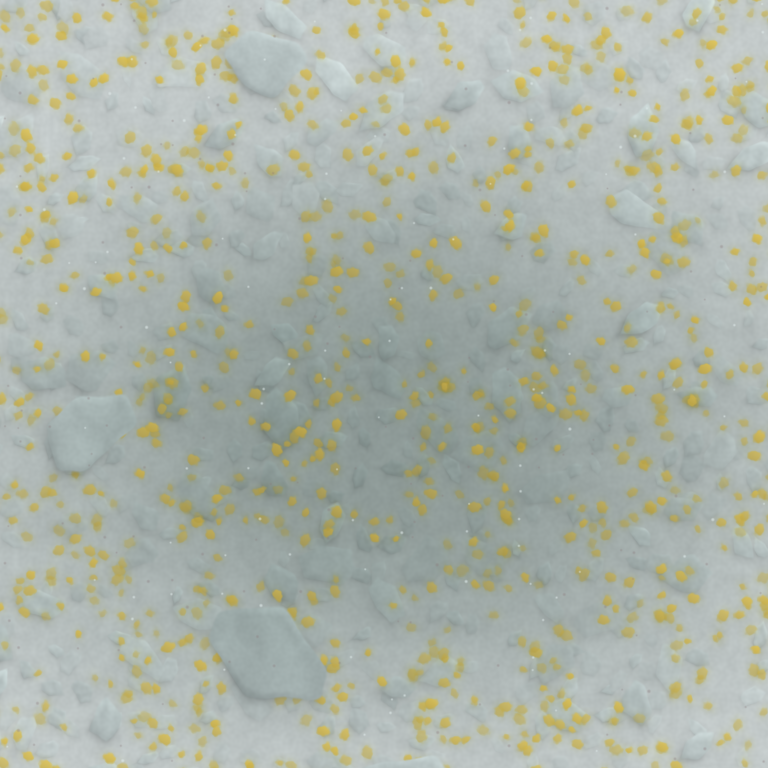
Reproduce this texture procedurally as a WebGL 1 fragment shader.

```glsl
precision highp float;
uniform vec2 u_resolution;

const vec3 LIT_GROUND = vec3(0.765, 0.792, 0.792);
const vec3 DIM_GROUND = vec3(0.560, 0.608, 0.598);
const vec3 STONE_TINT = vec3(0.965, 0.990, 0.990);
const vec3 GRAIN_COLOR = vec3(0.785, 0.690, 0.310);
const vec3 GLINT_COLOR = vec3(0.880, 0.920, 0.920);
const vec3 SPECK_COLOR = vec3(0.540, 0.470, 0.480);
const vec2 LIGHT_DIR = vec2(0.50, 0.866);
const vec2 DIM_CENTER = vec2(0.50, 0.43);
const float GRAIN_CELLS = 50.0;
const float GRAIN_DENSITY = 0.84;
const float SOFTNESS = 0.0020;
const float SHADOW_REACH = 0.006;
const float BEVEL_WIDTH = 0.011;
const float TAU = 6.2831853;

vec2 hash2(vec2 p) {
  vec3 h = fract(vec3(p.xyx) * vec3(0.1031, 0.1030, 0.0973));
  h += dot(h, h.yzx + 33.33);
  return fract((h.xx + h.yz) * h.zy);
}

float cornerSlope(vec2 cell, vec2 offset, vec2 f) {
  float angle = TAU * hash2(cell + offset + 91.0).x;
  return dot(vec2(cos(angle), sin(angle)), f - offset);
}

float gradientNoise(vec2 p) {
  vec2 cell = floor(p), f = fract(p);
  vec2 w = f * f * f * (f * (f * 6.0 - 15.0) + 10.0);
  vec2 e = vec2(1.0, 0.0);
  return mix(mix(cornerSlope(cell, e.yy, f), cornerSlope(cell, e.xy, f), w.x),
             mix(cornerSlope(cell, e.yx, f), cornerSlope(cell, e.xx, f), w.x), w.y);
}

vec2 rotate(vec2 p, float angle) {
  float c = cos(angle), s = sin(angle);
  return vec2(c * p.x - s * p.y, s * p.x + c * p.y);
}

float edgeWidth(float cells) {
  return max(SOFTNESS, 1.0 / u_resolution.y) * cells;
}

// Irregular polygon with slightly rounded corners
float stoneDistance(vec2 p, float radius, vec2 seed) {
  float d = -radius;
  for (int i = 0; i < 6; i++) {
    vec2 r = hash2(seed + float(i) * 3.7);
    float angle = (float(i) + 0.6 * r.x) * TAU / 6.0;
    float side = dot(p, vec2(cos(angle), sin(angle))) - radius * (0.65 + 0.35 * r.y);
    float blend = max(0.04 - abs(d - side), 0.0);
    d = max(d, side) + blend * blend * 6.0;
  }
  return d;
}

// Scattered stones on the ground, each half buried by a random amount
vec3 addStones(vec3 color, vec3 ground, vec2 p, float cells, float chance, float relief, float seed) {
  vec2 g = p * cells;
  float soft = edgeWidth(cells);
  float reach = min(SHADOW_REACH * cells, 0.07);
  for (int k = 0; k < 9; k++) {
    vec2 id = floor(g) + vec2(mod(float(k), 3.0), floor(float(k) / 3.0)) - 1.0;
    vec2 place = hash2(id + seed), kind = hash2(id + seed + 17.3);
    vec2 look = hash2(id + seed + 41.9);
    if (kind.x > chance) continue;
    vec2 q = g - id - 0.5 - 0.8 * (place - 0.5);
    vec2 body = rotate(q, look.x * TAU) * vec2(0.78, 1.0 + 0.45 * look.y);
    float d = stoneDistance(body, mix(0.23, 0.41, kind.y), id + seed);
    d += 0.02 * gradientNoise(q * 6.0 + id * 5.0);
    float exposed = relief * mix(0.3, 1.0, place.x);
    float facing = dot(q / (length(q) + 0.001), LIGHT_DIR);
    float shadow = exp(-max(d, 0.0) / reach) * max(0.15 - facing, 0.0);
    float facet = gradientNoise(rotate(q, look.y * TAU) * vec2(2.5, 5.0) + id * 9.0);
    float bevel = smoothstep(-min(BEVEL_WIDTH * cells, 0.14), 0.0, d) * facing;
    float shade = 0.10 * (look.y - 0.6) + 0.07 * facet + 0.08 * bevel + 0.05 * dot(q, LIGHT_DIR);
    vec3 surface = ground * mix(vec3(1.0), STONE_TINT, exposed) * (1.0 + exposed * shade);
    float cover = 1.0 - smoothstep(-soft, soft, d);
    color = mix(color * (1.0 - 0.16 * exposed * shadow), surface, cover);
  }
  return color;
}

// Clustered yellow grains, some pale with dust
vec3 addGrains(vec3 color, vec2 p, float lightness) {
  vec2 g = p * GRAIN_CELLS;
  float soft = edgeWidth(GRAIN_CELLS);
  for (int k = 0; k < 9; k++) {
    vec2 id = floor(g) + vec2(mod(float(k), 3.0), floor(float(k) / 3.0)) - 1.0;
    vec2 place = hash2(id + 211.0), kind = hash2(id + 307.0), look = hash2(id + 401.0);
    float density = smoothstep(-0.38, 0.42, gradientNoise(id * 0.27 + 5.0));
    if (kind.x > density * GRAIN_DENSITY) continue;
    vec2 q = g - id - 0.5 - 1.4 * (place - 0.5);
    vec2 body = rotate(q, look.x * TAU) * vec2(0.88, 1.12);
    float d = length(body) - mix(0.18, 0.38, kind.y) + 0.12 * gradientNoise(q * 3.5 + id * 7.0);
    float shade = mix(0.88, 1.02, lightness) * (0.96 + 0.09 * look.y + 0.15 * dot(q, LIGHT_DIR));
    color *= 1.0 - vec3(0.01, 0.02, 0.12) * exp(-max(d, 0.0) * 6.0);
    float cover = (1.0 - smoothstep(-soft, soft, d)) * mix(0.35, 0.95, look.y);
    color = mix(color, GRAIN_COLOR * shade, cover);
  }
  return color;
}

// Tiny isolated dots
float speckMask(vec2 p, float cells, float chance, float seed) {
  vec2 g = p * cells, id = floor(g);
  vec2 place = hash2(id + seed), kind = hash2(id + seed + 23.0);
  float d = length(g - id - 0.3 - 0.4 * place) - mix(0.02, 0.08, kind.y);
  return step(kind.x, chance) * (1.0 - smoothstep(-0.06, edgeWidth(cells), d));
}

void main() {
  vec2 p = gl_FragCoord.xy / u_resolution.y;
  vec2 uv = gl_FragCoord.xy / u_resolution;

  // Uneven light over dusty ground
  float fromCenter = length((uv - DIM_CENTER) * vec2(0.78, 1.1));
  float lightness = smoothstep(0.05, 0.60, fromCenter + 0.06 * gradientNoise(p * 3.0));
  vec3 ground = mix(DIM_GROUND, LIT_GROUND, lightness);
  ground *= 1.0 + 0.035 * gradientNoise(p * 24.0) + 0.03 * gradientNoise(p * 75.0)
          + 0.025 * gradientNoise(p * 170.0);

  vec3 color = addStones(ground, ground, p, 25.0, 0.55, 0.75, 60.0);
  color = addStones(color, ground, p, 13.0, 0.55, 1.0, 130.0);
  color = addGrains(color, p, lightness);
  color = addStones(color, ground, p, 5.0, 0.20, 1.3, 520.0);

  color = mix(color, SPECK_COLOR, 0.35 * speckMask(p, 55.0, 0.05, 610.0));
  color = mix(color, GLINT_COLOR, 0.60 * speckMask(p, 60.0, 0.03, 730.0));
  gl_FragColor = vec4(color, 1.0);
}
```
